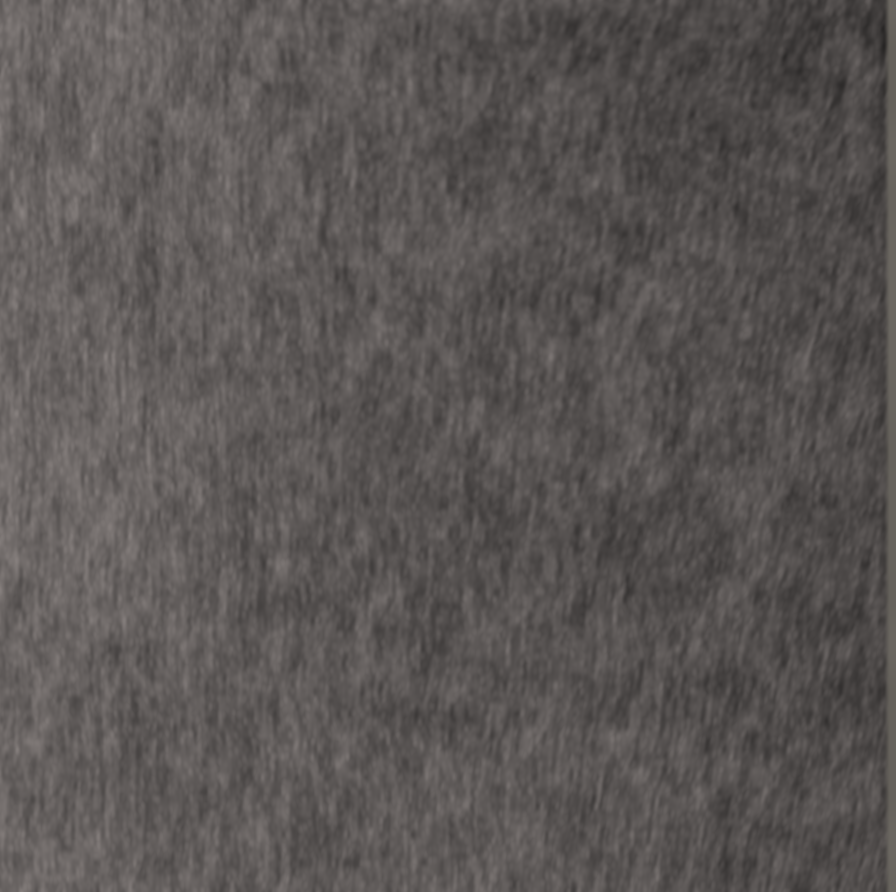
A Shadertoy shader for this texture:

```glsl
// Dark, warm grey brushed surface lit from the left, with a thin pale right edge.
// Stretched value noise forms the upright fibres, softer layers the mottling,
// cellular noise the small flecks, and layered sines bend the grain.

const vec3 WARM_GREY = vec3(1.0, 0.95, 0.935);
const vec3 EDGE_COLOR = vec3(0.41, 0.395, 0.37);

vec2 hash2(vec2 cell) {
    vec3 q = fract(cell.xyx * vec3(0.1031, 0.1030, 0.0973));
    q += dot(q, q.yzx + 33.33);
    return fract((q.xx + q.yz) * q.zy);
}

// Smooth value noise, centred on zero
float valueNoise(vec2 p) {
    vec2 cell = floor(p);
    vec2 f = fract(p);
    f = f * f * (3.0 - 2.0 * f);
    float low = mix(hash2(cell).x, hash2(cell + vec2(1, 0)).x, f.x);
    float high = mix(hash2(cell + vec2(0, 1)).x, hash2(cell + vec2(1, 1)).x, f.x);
    return mix(low, high, f.y) - 0.5;
}

// Distance to the nearest scattered point
float cellular(vec2 p) {
    vec2 cell = floor(p);
    float nearest = 4.0;
    for (int y = -1; y <= 1; y++) {
        for (int x = -1; x <= 1; x++) {
            vec2 neighbour = cell + vec2(x, y);
            nearest = min(nearest, distance(p, neighbour + hash2(neighbour)));
        }
    }
    return nearest;
}

// Sum of octaves, each turned a little and halved in size
float layeredNoise(vec2 p, int octaves) {
    float sum = 0.0;
    float weight = 1.0;
    for (int i = 0; i < octaves; i++) {
        sum += weight * valueNoise(p);
        p = mat2(1.94, 0.3, -0.3, 1.94) * p + 17.3;
        weight *= 0.65;
    }
    return sum;
}

// Grain leans to the right on the far side and wavers gently
vec2 bendGrain(vec2 p, float lean) {
    float waver = sin(p.y * 23.0 + p.x * 9.0) + 0.6 * sin(p.y * 51.0 - p.x * 31.0);
    return vec2(p.x - lean * smoothstep(0.2, 1.1, p.x) * p.y + 0.0015 * waver, p.y);
}

// Broad falloff of light from left to right, darkest at the upper right
float lighting(vec2 uv) {
    float light = mix(0.392, 0.318, uv.x) + 0.04 * exp(-5.0 * uv.x);
    return light - 0.04 * uv.x * smoothstep(0.45, 1.0, uv.y);
}

// Long threads, shorter dashes and a crisp fine grit
float fibres(vec2 p) {
    float threads = valueNoise(p * vec2(215.0, 30.0) + 5.0);
    float dashes = valueNoise(p * vec2(165.0, 62.0) + 41.0);
    float grit = valueNoise(p * vec2(250.0, 125.0) + 13.0);
    return 0.075 * threads + 0.07 * dashes + 0.055 * grit;
}

float mottling(vec2 p) {
    float clouds = layeredNoise(p * vec2(7.0, 5.0) + 3.0, 3);
    float patches = layeredNoise(p * vec2(48.0, 30.0) + 71.0, 3);
    return 0.045 * clouds + 0.062 * patches;
}

// Small pale scuffs, each cell stretched upright
float flecks(vec2 p) {
    float spot = 1.0 - smoothstep(0.05, 0.5, cellular(p * vec2(120.0, 70.0)));
    return 0.026 * (spot - 0.3);
}

void mainImage(out vec4 fragColor, in vec2 fragCoord) {
    vec2 uv = fragCoord / iResolution.xy;
    vec2 p = fragCoord / iResolution.y;
    vec2 grain = bendGrain(p, 0.2);

    float value = lighting(uv) + fibres(grain) + mottling(grain) + flecks(grain);
    vec3 color = value * WARM_GREY;

    // Dark seam and pale strip along the right edge
    float seam = smoothstep(0.977, 0.986, uv.x);
    float strip = smoothstep(0.986, 0.994, uv.x);
    color *= 1.0 - 0.09 * seam;
    color = mix(color, EDGE_COLOR + 0.03 * valueNoise(p * vec2(40.0, 18.0)), strip);

    fragColor = vec4(color, 1.0);
}
```
